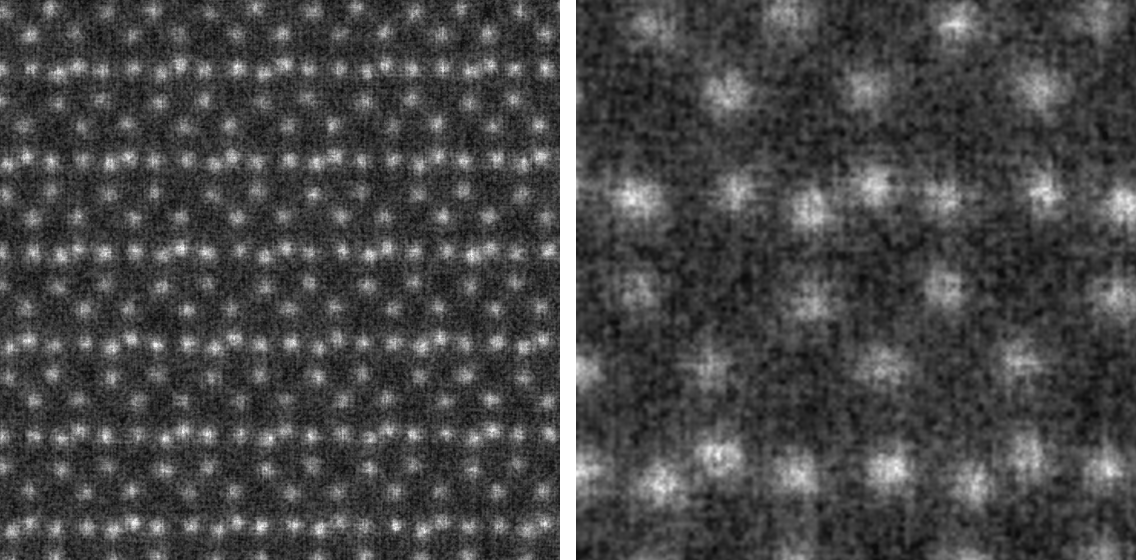
Left, the full canvas; right, a detail of the centre.
Write a WebGL 1 fragment shader that draws this pattern.

```glsl
precision highp float;
// Grainy grey micrograph of a crystal: soft bright spots on a dark ground.
// Eight spots form a motif on a half-staggered lattice; each is a core plus a
// halo, roughened by value-noise grain, thread-like streaks and scan jitter.

#define PITCH 0.1839        // motif width
#define ROW_STEP 0.1634     // height of one motif row
#define ROW_SHIFT 0.0936    // sideways step from row to row
#define ORIGIN vec2(0.138, 0.1172)
#define CORE_RADIUS 0.0085
#define HALO_RADIUS 0.0172
#define HALO_LEVEL 0.125
#define GROUND 0.165
#define GRAIN_SCALE 215.0
#define GRAIN_LEVEL 0.21
#define SPOT_JITTER 0.003
#define SCAN_JITTER 0.004

uniform vec2 u_resolution;

float hash(vec2 p) {
  vec3 q = fract(vec3(p.xyx) * 0.1031);
  q += dot(q, q.yzx + 33.33);
  return fract((q.x + q.y) * q.z);
}

float noise(vec2 p) {
  vec2 i = floor(p);
  vec2 f = fract(p);
  f = f * f * (3.0 - 2.0 * f);
  float low = mix(hash(i), hash(i + vec2(1.0, 0.0)), f.x);
  float high = mix(hash(i + vec2(0.0, 1.0)), hash(i + vec2(1.0, 1.0)), f.x);
  return mix(low, high, f.y);
}

float centredNoise(vec2 p) {
  return noise(p) - 0.5;
}

float gaussian(vec2 d, float radius) {
  return exp(-0.5 * dot(d, d) / (radius * radius));
}

// Nearest lattice copy of one motif spot, with its own position and strength.
float spot(vec2 p, vec2 offset, float coreLevel) {
  vec2 d = p - offset;
  float row = floor(d.y / ROW_STEP + 0.5);
  d -= row * vec2(ROW_SHIFT, ROW_STEP);
  float column = floor(d.x / PITCH + 0.5);
  d.x -= column * PITCH;

  vec2 id = vec2(column, row) + floor(offset * 900.0) + 200.0;
  d += SPOT_JITTER * (vec2(hash(id), hash(id + 57.0)) - 0.5);
  float strength = 0.85 + 0.3 * hash(id + 113.0);
  return strength * (coreLevel * gaussian(d, CORE_RADIUS)
                     + HALO_LEVEL * gaussian(d, HALO_RADIUS));
}

// Four bright spots in a dense wavy row, then two sparse dimmer rows.
float motif(vec2 p) {
  float bright = 0.43;
  float dim = 0.30;
  float light = spot(p, vec2(0.0), bright);
  light += spot(p, vec2(-0.0820, 0.0065), bright);
  light += spot(p, vec2(-0.0339, 0.0137), bright);
  light += spot(p, vec2(0.0449, 0.0085), bright);
  light += spot(p, vec2(-0.0365, 0.0690), dim);
  light += spot(p, vec2(0.0443, 0.0625), dim);
  light += spot(p, vec2(0.0091, 0.1094), dim);
  light += spot(p, vec2(0.0898, 0.1074), dim);
  return light;
}

void main() {
  vec2 uv = gl_FragCoord.xy / u_resolution;
  vec2 p = vec2(uv.x, 1.0 - uv.y);

  // Slight tilt and line-by-line wobble of the scan.
  vec2 q = p - ORIGIN;
  q.y += 0.002 * p.x;
  q.x += SCAN_JITTER * centredNoise(vec2(3.5, p.y * 450.0));
  q.y += 0.5 * SCAN_JITTER * centredNoise(vec2(p.x * 450.0, 9.5));
  float light = motif(q);

  // Mottled grain, turned off the axes so it shows no grid.
  vec2 turned = mat2(0.83, 0.56, -0.56, 0.83) * p;
  float grain = centredNoise(turned * GRAIN_SCALE + 300.0);
  grain += 0.7 * centredNoise(p * GRAIN_SCALE * 1.7 + 70.0);
  grain += 0.25 * centredNoise(turned * 38.0 + 20.0);

  // Fine upright and level threads, strongest inside the halos.
  float threads = centredNoise(vec2(p.x * 330.0, p.y * 32.0));
  threads += 0.7 * centredNoise(vec2(p.x * 32.0, p.y * 330.0) + 90.0);
  float speckle = centredNoise(p * 500.0 + 40.0);

  // Faint broken scan lines just below the dense rows.
  float lineY = (fract((q.y - 0.019) / ROW_STEP + 0.5) - 0.5) * ROW_STEP;
  float scanLine = exp(-lineY * lineY / 0.000004);
  scanLine *= smoothstep(0.35, 0.8, noise(vec2(p.x * 22.0, floor(q.y / ROW_STEP) * 7.0 + 50.0)));

  float grey = GROUND + light * (1.0 + 0.35 * speckle + 0.3 * threads);
  grey += GRAIN_LEVEL * grain * (0.85 + 0.6 * light);
  grey += 0.07 * threads + 0.07 * scanLine;
  gl_FragColor = vec4(vec3(clamp(grey, 0.05, 0.95)), 1.0);
}
```
